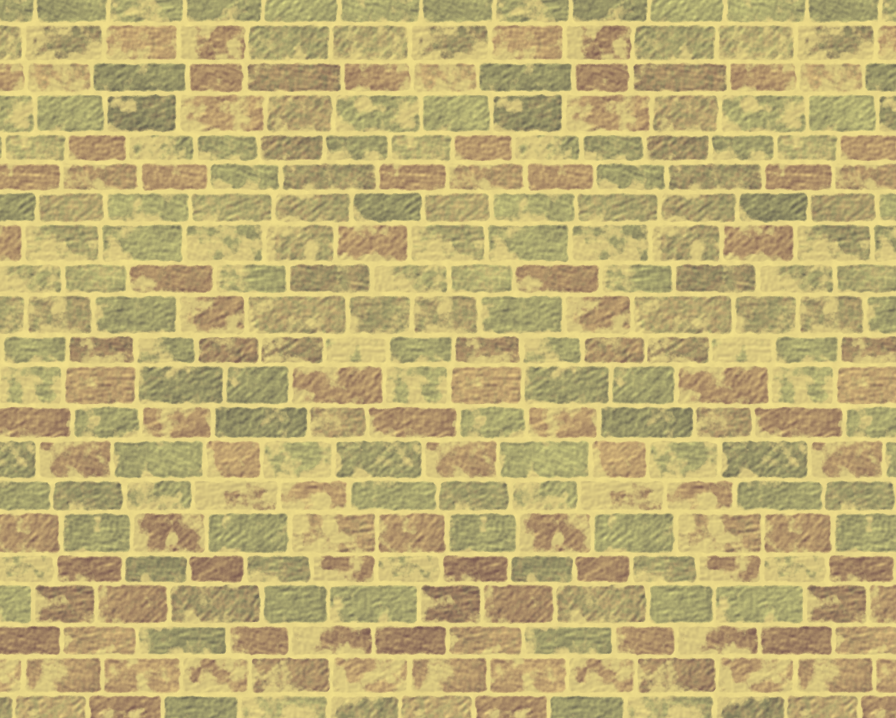
A Shadertoy shader for this texture:

```glsl
// Weathered yellow-olive brick wall: uneven courses, pale mortar, chipped and smeared faces.

// Layout, in units of the canvas height, measured down from the top
const int COURSES = 21;
const float COURSE_TOP[22] = float[22](-0.010, 0.033, 0.086, 0.130, 0.186, 0.226, 0.267,
    0.311, 0.366, 0.410, 0.467, 0.508, 0.565, 0.612, 0.668, 0.713, 0.772, 0.813, 0.870,
    0.914, 0.967, 1.013);
const float COURSE_SHIFT[21] = float[21](0.049, 0.033, 0.036, 0.049, 0.093, 0.085, 0.052,
    0.033, 0.088, 0.036, 0.094, 0.088, 0.101, 0.052, 0.072, 0.085, 0.077, 0.134, 0.086,
    0.033, 0.122);
const float PERIOD = 0.5375;         // length after which a course repeats
const float LONG_JITTER = 0.36;      // joint shift in courses of five bricks
const float SHORT_JITTER = 0.14;     // joint shift in courses of six bricks

// Joints and surface
const float JOINT_HALF = 0.0032;
const float CORNER = 0.005;
const float EDGE_ROUGHNESS = 0.0055;
const float RELIEF = 0.62;
const float GRAIN = 0.30;
const vec2 LIGHT_STEP = vec2(0.0022, 0.0026);

// Colours
const vec3 SHADOW = vec3(0.53, 0.46, 0.36);
const vec3 MORTAR = vec3(0.95, 0.88, 0.55);
const vec3 OLIVE_TINT = vec3(-0.035, 0.018, 0.0);
const vec3 BROWN_TINT = vec3(0.020, -0.028, -0.008);

float hash(vec2 p) {
    vec3 q = fract(vec3(p.xyx) * 0.1031);
    q += dot(q, q.yzx + 33.33);
    return fract((q.x + q.y) * q.z);
}

float noise(vec2 p) {
    vec2 i = floor(p), f = fract(p);
    f = f * f * (3.0 - 2.0 * f);
    return mix(mix(hash(i), hash(i + vec2(1, 0)), f.x),
               mix(hash(i + vec2(0, 1)), hash(i + vec2(1, 1)), f.x), f.y);
}

float fbm(vec2 p) {
    float sum = 0.0, amp = 0.53;
    for (int k = 0; k < 4; k++) {
        sum += amp * noise(p);
        p = mat2(1.6, 1.2, -1.2, 1.6) * p + 17.3;
        amp *= 0.5;
    }
    return sum;
}

// Position of a vertical joint, in mean brick lengths
float joint(float i, float count, float row) {
    float k = mod(i, count);
    float jitter = count > 5.5 ? SHORT_JITTER : LONG_JITTER;
    return i + (k < 0.5 ? 0.0 : jitter * (hash(vec2(k + 3.0, row * 7.0 + 11.0)) - 0.5));
}

float roundedBox(vec2 p, vec2 halfSize, float radius) {
    vec2 d = abs(p) - halfSize + radius;
    return length(max(d, 0.0)) + min(max(d.x, d.y), 0.0) - radius;
}

// Tooled surface height: slanted strokes over fine lumps
float strokes(vec2 p, float angle) {
    float c = cos(angle), s = sin(angle);
    vec2 r = mat2(c, -s, s, c) * p;
    return 0.6 * noise(r * vec2(75.0, 210.0)) + 0.4 * noise(p * 230.0 + 41.0);
}

void mainImage(out vec4 fragColor, in vec2 fragCoord) {
    float pixel = 1.0 / iResolution.y;
    vec2 p = vec2(fragCoord.x, iResolution.y - fragCoord.y) * pixel;

    // Find the course and the brick
    int course = 0;
    for (int k = 1; k < COURSES; k++) if (p.y >= COURSE_TOP[k]) course = k;
    float row = float(course);
    float count = course % 6 == 4 ? 6.0 : 5.0;
    float unit = PERIOD / count;
    float u = (p.x - COURSE_SHIFT[course]) / unit;
    float i = floor(u);
    if (u < joint(i, count, row)) i -= 1.0;
    else if (u >= joint(i + 1.0, count, row)) i += 1.0;
    float left = joint(i, count, row), right = joint(i + 1.0, count, row);
    float top = COURSE_TOP[course], bottom = COURSE_TOP[course + 1];
    vec2 local = vec2((u - 0.5 * (left + right)) * unit, p.y - 0.5 * (top + bottom));
    vec2 halfSize = 0.5 * vec2((right - left) * unit, bottom - top) - JOINT_HALF;

    // Random traits, shared by the repeats of a brick
    vec2 id = vec2(mod(i, count), row);
    float shade = hash(id + 23.0), hue = hash(id + 57.0);
    float wear = hash(id + 91.0), slant = hash(id + 131.0);
    vec2 q = local + id * vec2(1.37, 0.83) + 2.0;

    // Brick outline and mortar smeared over it from the edges
    float dist = roundedBox(local, halfSize, CORNER) + EDGE_ROUGHNESS * (fbm(q * 85.0) - 0.5);
    float soft = max(0.0018, pixel);
    float face = 1.0 - smoothstep(-soft, soft, dist);
    float corner = dot(local / halfSize, vec2(-0.10, 0.06));
    float smear = fbm(q * 48.0) + 0.30 * wear * wear + corner + 0.12 * exp(dist * 130.0);
    smear = smoothstep(0.66, 0.90, smear);

    // Tone of the face: shade, relief lit from the upper left, pits and stains
    float angle = mix(-0.9, 0.5, slant);
    float relief = strokes(q, angle) - strokes(q - LIGHT_STEP, angle);
    float grain = fbm(q * 150.0) - 0.5;
    float tone = mix(0.20, 0.48, shade) + RELIEF * relief + GRAIN * grain;
    tone += 0.30 * (fbm(q * 38.0 + 9.0) - 0.5) + 0.16 * (noise(p * 6.0) - 0.5);
    tone -= 0.10 * exp(-abs(dist + 0.003) * 600.0);
    tone = mix(tone, 0.84 + 0.5 * RELIEF * relief, 0.85 * smear);

    float mortarTone = 0.93 + 0.22 * (fbm(p * 110.0) - 0.5);
    vec3 tint = mix(OLIVE_TINT, BROWN_TINT, smoothstep(0.25, 0.75, hue + 0.4 * grain));
    vec3 color = mix(SHADOW, MORTAR, clamp(mix(mortarTone, tone, face), -0.15, 1.05));
    color += tint * face * (1.0 - smear);
    fragColor = vec4(color, 1.0);
}
```
